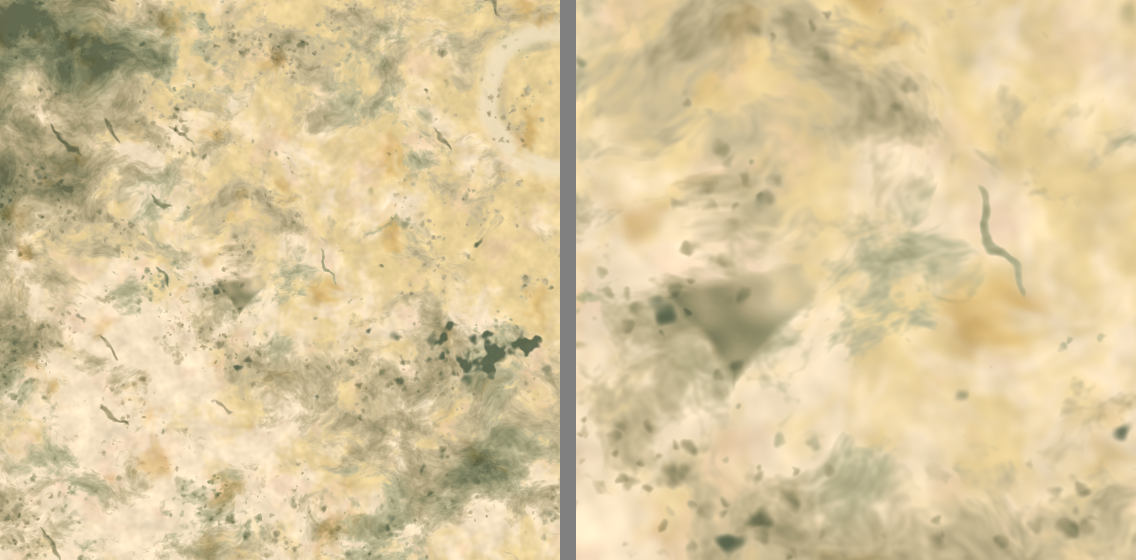
Left, the full canvas; right, a detail of the centre.
Reproduce this texture procedurally as a WebGL 2 fragment shader.

```glsl
#version 300 es
precision highp float;
uniform vec2 u_resolution;
out vec4 fragColor;

vec3 hash3(vec2 cell) {
  uvec2 q = uvec2(ivec2(cell) + 4096);
  uint n = q.x * 1597u ^ q.y * 51749u;
  uvec3 h = uvec3(n, n + 7919u, n + 15485u) * 747796u;
  h = (h ^ (h >> 15u)) * 277803u;
  h = (h ^ (h >> 13u)) * 668265u;
  h ^= h >> 16u;
  return vec3(h & 65535u) / 65535.0;
}

float cornerSlope(vec2 cell, vec2 offset) {
  float angle = 6.2832 * hash3(cell).x;
  return dot(vec2(cos(angle), sin(angle)), offset);
}

float gradientNoise(vec2 p) {
  vec2 i = floor(p), f = p - i, e = vec2(1, 0);
  vec2 w = f * f * f * (f * (f * 6.0 - 15.0) + 10.0);
  return mix(mix(cornerSlope(i, f), cornerSlope(i + e, f - e), w.x),
             mix(cornerSlope(i + e.yx, f - e.yx), cornerSlope(i + 1.0, f - 1.0), w.x), w.y);
}

float fbm(vec2 p, int octaves, float gain) {
  float sum = 0.0, amplitude = 1.0;
  for (int i = 0; i < octaves; i++) {
    sum += amplitude * gradientNoise(p);
    p = mat2(1.6, 1.2, -1.2, 1.6) * p + 17.3;
    amplitude *= gain;
  }
  return sum;
}

// Soft bump of the given radii around a centre
float blob(vec2 p, vec2 centre, vec2 radii) {
  vec2 d = (p - centre) / radii;
  return exp(-dot(d, d));
}

// Irregular soft dots, present in a share of the cells
float specks(vec2 p, float scale, float share) {
  vec2 q = p * scale + 0.3 * vec2(gradientNoise(p * scale * 1.7), gradientNoise(p * scale * 1.7 + 31.0));
  float ink = 0.0;
  for (int i = 0; i < 9; i++) {
    vec2 c = floor(q) + vec2(i % 3 - 1, i / 3 - 1);
    vec3 h = hash3(c + scale);
    float radius = mix(0.22, 0.5, h.z * h.z);
    float dotInk = 1.0 - smoothstep(radius * 0.2, radius * 1.3, length(q - c - h.xy));
    float chance = fract(h.x * 37.0 + h.y * 53.0);
    ink = max(ink, dotInk * smoothstep(chance - 0.1, chance + 0.1, share));
  }
  return ink;
}

// Short tapering fissures that fall to the right
float fissures(vec2 p) {
  vec2 q = p * 8.0 + 0.1 * vec2(fbm(p * 30.0, 2, 0.6), fbm(p * 30.0 + 9.0, 2, 0.6));
  float ink = 0.0;
  for (int i = 0; i < 9; i++) {
    vec2 c = floor(q) + vec2(i % 3 - 1, i / 3 - 1);
    vec3 h = hash3(c + 211.0);
    float angle = -0.9 + 0.6 * (h.z - 0.5);
    vec2 along = vec2(cos(angle), sin(angle)), d = q - c - h.xy;
    float t = dot(d, along) / mix(0.12, 0.4, h.x);
    float width = 0.035 * max(1.0 - t * t, 0.0);
    float line = 1.0 - smoothstep(0.2 * width, width + 0.015, abs(dot(d, vec2(-along.y, along.x))));
    ink = max(ink, line * (1.0 - smoothstep(0.6, 1.0, abs(t))) * step(h.y, 0.2));
  }
  return ink;
}

void main() {
  vec2 p = gl_FragCoord.xy / min(u_resolution.x, u_resolution.y);
  vec2 warp = vec2(fbm(p * 6.0 + 3.0, 4, 0.5), fbm(p * 6.0 + 40.0, 4, 0.5));
  vec2 q = p + 0.035 * warp;
  // Broad zones
  float pale = blob(q, vec2(0.25, 0.27), vec2(0.24, 0.22));
  float band = blob(mat2(0.8, -0.6, 0.6, 0.8) * (q - vec2(0.88, 0.17)), vec2(0), vec2(0.28, 0.07));
  float thicket = blob(q, vec2(0.87, 0.36), vec2(0.14, 0.06));
  float moss = blob(q, vec2(0.1, 0.92), vec2(0.15, 0.09));
  float edge = exp(-q.x * 7.5) * smoothstep(0.1, 0.4, q.y);
  // Pale ground in cream, yellow and pink
  float yellow = 0.62 + 0.5 * (q.x + q.y - 1.0) - 0.7 * pale + 1.2 * fbm(q * 6.0 + 60.0, 5, 0.7);
  vec3 color = mix(vec3(0.965, 0.89, 0.765), vec3(0.91, 0.815, 0.595), smoothstep(0.0, 1.0, yellow));
  float pink = smoothstep(0.1, 0.6, fbm(p * 13.0 + 90.0, 3, 0.6) + 0.1 * pale);
  color = mix(color, vec3(0.93, 0.80, 0.68), 0.5 * pink);
  color *= 1.0 + 0.09 * fbm(p * 24.0 + 300.0, 3, 0.7);
  // Weathered stain: streaked zones, blotches and grit
  float stain = 0.05 + 2.3 * fbm(q * vec2(3.5, 5.0) + 12.0, 3, 0.6);
  float blotch = fbm(q * vec2(11.0, 13.0) + 5.0, 5, 0.72);
  stain += 2.2 * blotch + 0.25 * gradientNoise(p * 80.0);
  stain += 2.4 * band + 1.3 * thicket + 2.6 * moss + 2.4 * edge - 0.8 * pale;
  stain -= 2.2 * blob(q, vec2(0.9, 0.0), vec2(0.12, 0.06)) + 0.8 * blob(q, vec2(0.85, 0.7), vec2(0.25));
  // Round rim near the upper right
  float r = length(p - vec2(0.99, 0.82) + 0.015 * warp);
  float rim = smoothstep(0.095, 0.108, r) * (1.0 - smoothstep(0.125, 0.15, r));
  stain = mix(0.4 * stain, stain, smoothstep(0.1, 0.19, r));
  stain = mix(stain, 0.1, 0.9 * rim) + 0.8 * exp(-pow((r - 0.094) / 0.009, 2.0)) + 0.8 * exp(-pow((r - 0.162) / 0.016, 2.0));
  color = mix(color, vec3(0.95, 0.89, 0.76), 0.85 * rim);
  // Grey chip with a shaded lower left face
  vec2 chip = mat2(0.77, -0.64, 0.64, 0.77) * (p - vec2(0.44, 0.485) + 0.02 * warp);
  vec2 side = abs(chip) - vec2(0.04, 0.02);
  float chipMask = 1.0 - smoothstep(-0.004, 0.004, max(side.x, side.y + 0.3 * chip.x));
  stain = mix(stain, 2.0 - 45.0 * chip.x + 2.0 * gradientNoise(p * 50.0), 0.85 * chipMask);
  // Clustered specks and fissures
  float cluster = fbm(p * 7.0 + 130.0, 3, 0.7);
  stain += 1.4 * specks(p, 80.0, 0.05 + 0.7 * cluster + 0.2 * pale);
  stain += 2.2 * specks(p, 50.0, 0.55 * cluster + 0.1 * band) + 2.6 * fissures(p);
  float large = specks(p + 0.4, 34.0, 0.5 * thicket + 0.08 * band + 0.2 * cluster - 0.08);
  large = max(large, smoothstep(0.62, 0.95, 0.75 * thicket + fbm(p * 22.0 + 400.0, 3, 0.6)));
  // Stain ramp from sand to dark olive
  color = mix(color, vec3(0.80, 0.74, 0.59), clamp(stain, 0.0, 1.0));
  color = mix(color, vec3(0.69, 0.64, 0.49), clamp(stain - 1.0, 0.0, 1.0));
  color = mix(color, vec3(0.57, 0.55, 0.41), clamp(stain - 2.0, 0.0, 1.0));
  color = mix(color, vec3(0.41, 0.42, 0.31), clamp(0.7 * (stain - 3.0), 0.0, 1.0));
  // Ochre smudges, cool tint and dark green dots
  float ochre = smoothstep(0.25, 0.8, fbm(q * 9.0 + 170.0, 4, 0.6));
  color *= mix(vec3(1), vec3(0.93, 0.87, 0.74), ochre);
  float cool = smoothstep(0.0, 0.5, fbm(q * 5.0 + 200.0, 3, 0.6) + 0.3 * (band + moss));
  color *= mix(vec3(1), vec3(0.94, 0.99, 1.0), cool * clamp(stain, 0.0, 1.0));
  fragColor = vec4(mix(color, vec3(0.29, 0.35, 0.26), 0.85 * large), 1);
}
```
